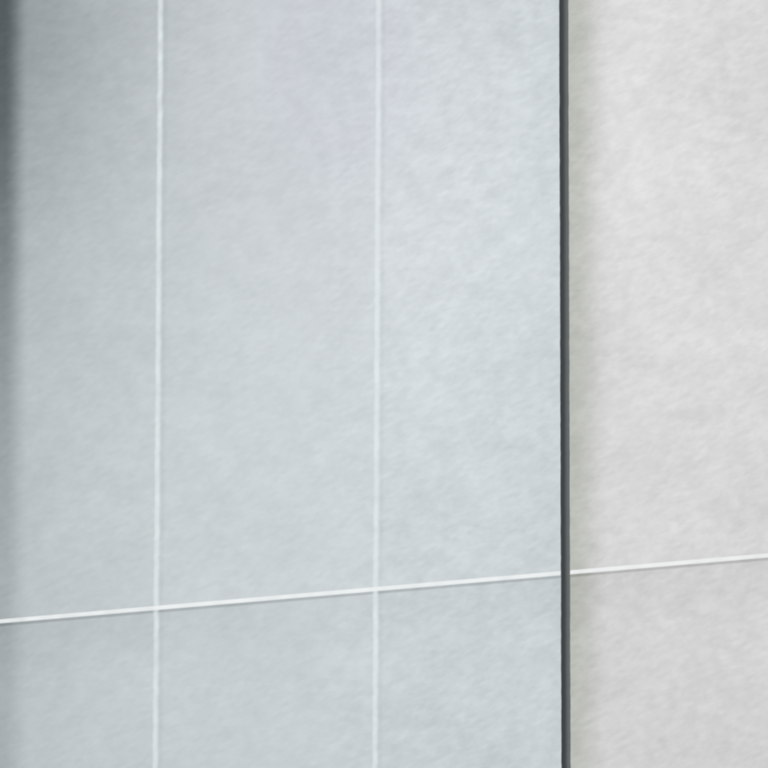
Reproduce this texture procedurally as a WebGL 2 fragment shader.

```glsl
#version 300 es
precision highp float;

uniform vec2 u_resolution;
out vec4 fragColor;

const vec3 WALL_COOL = vec3(0.785, 0.812, 0.822);
const vec3 WALL_WARM = vec3(0.848, 0.846, 0.850);
const vec3 EDGE_BEIGE = vec3(0.735, 0.745, 0.720);
const vec3 GROUT = vec3(0.885, 0.920, 0.925);
const vec3 GROUT_BRIGHT = vec3(0.940, 0.950, 0.950);
const vec3 GAP_DARK = vec3(0.250, 0.265, 0.275);
const vec3 GAP_GREY = vec3(0.400, 0.415, 0.415);

float hash(vec2 p) {
    return fract(sin(dot(p, vec2(127.1, 311.7))) * 43758.5453);
}

float valueNoise(vec2 p) {
    vec2 cell = floor(p);
    vec2 f = fract(p);
    f = f * f * (3.0 - 2.0 * f);
    float low = mix(hash(cell), hash(cell + vec2(1.0, 0.0)), f.x);
    float high = mix(hash(cell + vec2(0.0, 1.0)), hash(cell + vec2(1.0)), f.x);
    return mix(low, high, f.y);
}

// Layered noise centred on zero
float fbm(vec2 p, int octaves) {
    float sum = 0.0;
    float amplitude = 0.5;
    for (int i = 0; i < octaves; i++) {
        sum += amplitude * (valueNoise(p) - 0.5);
        p = mat2(0.8, -0.6, 0.6, 0.8) * p * 2.03 + 17.3;
        amplitude *= 0.55;
    }
    return sum;
}

// Soft band of a given half width around distance zero
float band(float dist, float halfWidth, float blur) {
    return 1.0 - smoothstep(halfWidth - blur, halfWidth + blur, abs(dist));
}

float glow(vec2 p, vec2 centre, vec2 radius) {
    vec2 d = (p - centre) / radius;
    return exp(-dot(d, d));
}

// Mottled stone surface with fine slanted fibres
float stone(vec2 p, float strength) {
    float clouds = fbm(p * 9.0, 3) * 0.035;
    float mottle = fbm(p * 48.0, 3) * 0.050;
    vec2 slanted = mat2(0.9, -0.4, 0.4, 0.9) * p;
    float fibres = fbm(slanted * vec2(95.0, 190.0), 2) * 0.060;
    return clouds + (mottle + fibres) * strength;
}

vec3 leftWall(vec2 p) {
    vec3 color = WALL_COOL;
    color += 0.040 * glow(p, vec2(0.60, 0.72), vec2(0.22, 0.40));
    color += 0.020 * glow(p, vec2(0.40, 0.45), vec2(0.25, 0.30));
    color += vec3(0.006, -0.006, 0.012) * glow(p, vec2(0.44, 0.92), vec2(0.14, 0.20));
    // Shade gathering toward the left side and the upper corner
    color -= 0.060 * exp(-p.x / 0.14);
    color -= 0.150 * glow(p, vec2(0.0, 1.05), vec2(0.17, 0.35));
    float strip = 1.0 - smoothstep(0.005, 0.038, p.x);
    color -= strip * mix(0.060, 0.240, smoothstep(0.15, 1.0, p.y));
    return color;
}

vec3 rightWall(vec2 p, float fromCorner) {
    vec3 color = WALL_WARM;
    color += 0.025 * glow(p, vec2(0.84, 0.85), vec2(0.10, 0.25));
    color -= 0.025 * smoothstep(0.35, 0.0, p.y);
    return mix(EDGE_BEIGE, color, smoothstep(0.008, 0.062, fromCorner));
}

void main() {
    vec2 uv = gl_FragCoord.xy / u_resolution;
    float blur = max(0.0016, 0.75 / u_resolution.y);
    float wobble = fbm(vec2(uv.y * 110.0, 3.0), 2) * 0.0020;

    // Two wall faces meeting at the corner
    float fromCorner = uv.x - 0.7355;
    vec3 color = mix(leftWall(uv), rightWall(uv, fromCorner), step(0.0, fromCorner));
    color += stone(uv, mix(0.65, 1.0, smoothstep(0.35, 0.60, uv.x)));

    // Rising horizontal joint with shade on its lower side
    float fromJoint = uv.y - (0.191 + 0.086 * uv.x);
    color -= 0.025 * smoothstep(-0.10, 0.0, fromJoint) * step(fromJoint, 0.0);
    color -= 0.090 * band(fromJoint + 0.0048, 0.0018, blur);

    // Pale upright joints, leaning slightly, with uneven strength
    for (int i = 0; i < 2; i++) {
        float k = float(i);
        float center = 0.202 + 0.286 * k + (0.007 - 0.002 * k) * uv.y;
        float wear = 0.68 + 0.65 * fbm(vec2(uv.y * 65.0, k * 9.0), 3);
        float dist = uv.x - center - wobble;
        color -= 0.020 * band(dist - 0.007, 0.002, 0.003);
        color = mix(color, GROUT, wear * band(dist, 0.0030, blur * 1.5));
    }
    float jointWear = 0.88 + 0.4 * fbm(vec2(uv.x * 70.0, 21.0), 2);
    color = mix(color, GROUT_BRIGHT, jointWear * band(fromJoint, 0.0026, blur));

    // Dark corner gap, blackest along its left lip
    float gapDist = fromCorner + 0.003 * (uv.y - 0.5) + wobble * 0.4;
    vec3 gapColor = mix(GAP_DARK, GAP_GREY, smoothstep(-0.003, 0.004, gapDist));
    color = mix(color, gapColor, band(gapDist, 0.0058, blur));

    fragColor = vec4(clamp(color, 0.0, 1.0), 1.0);
}
```
